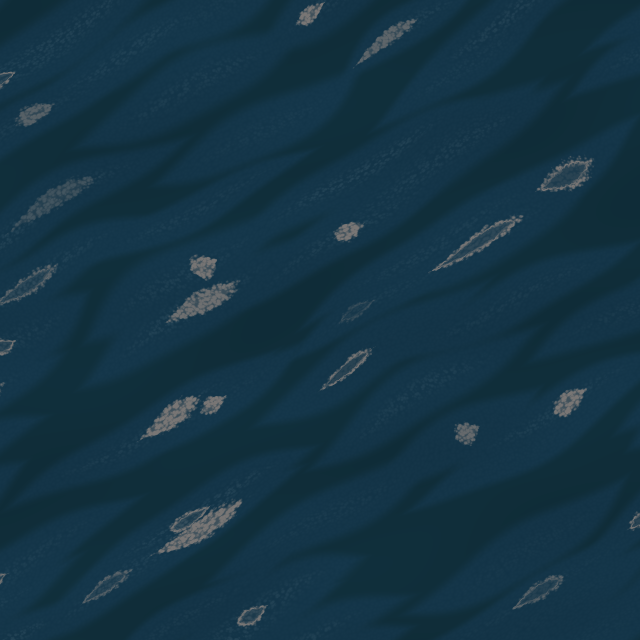
This texture is drawn by a three.js fragment shader. Its source:

```glsl
// Dark rippled water: long slanted blue swells over deep teal, with pale glints.
// Swells are jittered lens shapes, one per stretched cell, bent by layered sines;
// about half carry a solid or hollow glint broken up by fine cellular grain.
varying vec2 vUv;

vec2 hash2(vec2 p) {
  vec2 k = vec2(dot(p, vec2(127.1, 311.7)), dot(p, vec2(269.5, 183.3)));
  return fract(sin(k) * 43758.5);
}

// Distance to the nearest jittered point, about 0 to 1
float cellular(vec2 p) {
  vec2 cell = floor(p);
  float nearest = 2.0;
  for (int j = -1; j <= 1; j++) {
    for (int i = -1; i <= 1; i++) {
      vec2 id = cell + vec2(float(i), float(j));
      nearest = min(nearest, length(id + hash2(id) - p));
    }
  }
  return nearest;
}

// Gentle bending of the water surface
vec2 warp(vec2 p) {
  vec2 w = vec2(sin(p.y * 11.0 + p.x * 4.0), sin(p.x * 9.0 - p.y * 5.0 + 1.3));
  w += 0.5 * vec2(sin(p.y * 23.0 - p.x * 7.0 + 2.0), sin(p.x * 19.0 + p.y * 13.0));
  return p + 0.011 * w;
}

// Positive inside a pointed lens of half size 1 by 1
float lens(vec2 q) {
  return 1.0 - q.x * q.x - abs(q.y);
}

// Glint coverage in swell coordinates: solid patch or thin outline
float glint(vec2 q, vec2 seed, float grain) {
  vec2 size = vec2(mix(0.025, 0.085, seed.x * seed.x), mix(0.011, 0.02, seed.y));
  q = (q - vec2((seed.y - 0.5) * 0.1, 0.0)) / size;
  q.y /= 1.0 + 0.45 * clamp(q.x, -1.0, 1.0) * sign(seed.x - 0.5);
  float inside = lens(q) + (grain - 0.5) * 0.6;
  float solid = smoothstep(0.0, 0.4, inside);
  float outline = solid * (1.0 - 0.8 * smoothstep(0.4, 0.65, inside));
  return mix(solid, outline, step(0.62, fract(seed.x * 7.0 + seed.y * 5.0)));
}

void main() {
  // Axes along and across the swells
  vec2 along = vec2(0.857, 0.515);
  vec2 w = warp(vUv);
  vec2 p = vec2(dot(w, along), dot(w, vec2(-along.y, along.x)));

  // Fine grain, slightly stretched along the swells
  float grain = 1.0 - cellular(p * vec2(85.0, 125.0));
  float speckle = 1.0 - cellular(p * vec2(170.0, 210.0) + 9.0);
  float texture_ = mix(grain, speckle, 0.45);

  // Gather swells and their glints from neighbouring cells
  vec2 cellSize = vec2(0.30, 0.075);
  vec2 cell = floor(p / cellSize);
  float gap = 1.0;
  float shine = 0.0;
  float haze = 0.0;
  for (int j = -1; j <= 1; j++) {
    for (int i = -1; i <= 1; i++) {
      vec2 id = cell + vec2(float(i), float(j));
      vec2 shape = hash2(id + 31.0);
      vec2 seed = hash2(id + 67.0);
      vec2 chance = hash2(id + 113.0);
      vec2 q = p - (id + hash2(id)) * cellSize;
      vec2 size = vec2(mix(0.14, 0.25, shape.x), mix(0.028, 0.05, shape.y));
      float bend = q.x / size.x;
      q.y += (chance.y - 0.5) * 0.022 * bend * bend;
      float body = lens(q / size);
      gap *= 1.0 - smoothstep(-0.2, 0.3, body);
      float lit = step(0.45, chance.x) * mix(0.35, 1.0, smoothstep(0.45, 0.75, chance.x));
      shine = max(shine, lit * glint(q, seed, texture_));
      haze = max(haze, chance.y * smoothstep(0.45, 1.0, body));
    }
  }
  float swell = 1.0 - gap;

  // Water tones with faint broad shading
  float shade = sin(p.x * 8.0 + sin(p.y * 17.0)) * sin(p.y * 21.0 + p.x * 5.0);
  vec3 deep = vec3(0.062, 0.179, 0.226) * (1.0 + 0.035 * shade);
  vec3 blue = vec3(0.078, 0.208, 0.284) * (1.0 + 0.03 * shade);
  vec3 pale = vec3(0.47, 0.46, 0.455);
  vec3 color = mix(deep, blue, swell);

  // Dusty sheen on swell crests, then the bright glints
  color += vec3(0.06, 0.055, 0.05) * haze * smoothstep(0.45, 0.85, texture_);
  color = mix(color, pale, shine * mix(0.45, 1.0, smoothstep(0.3, 0.7, texture_)));
  color += 0.012 * (speckle - 0.55) * swell;
  gl_FragColor = vec4(color, 1.0);
}
```
